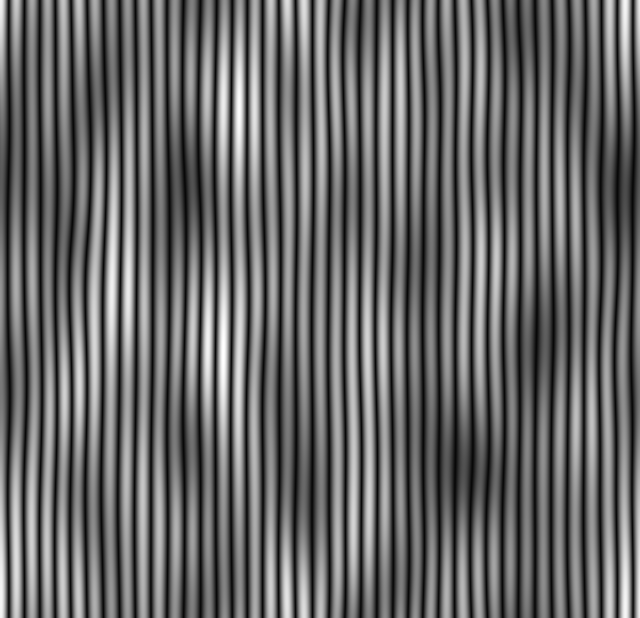
Write a Shadertoy shader that draws this pattern.

```glsl
// Forty soft vertical grey stripes, drawn as the rectified value of one carrier wave.
// Faint neighbouring waves with hashed phases beat against the carrier, which bends
// the stripes and swells their brightness; whole-number frequencies make it tile.

const float TAU = 6.2831853;
const float STRIPES = 40.0;              // two stripes per carrier wave
const ivec2 BAND = ivec2(9, 4);          // reach of the neighbouring frequencies
const vec2 BAND_SPREAD = vec2(6.5, 2.3); // falloff of their strength
const float BEAT = 0.042;                // strength of each neighbour
const float BRIGHTNESS = 0.62;

// Integer hash of a frequency pair, from 0 to 1
float hash(ivec2 k) {
    uint h = uint(k.x + 64) * 1597u + uint(k.y + 64) * 51749u;
    h = (h ^ (h >> 15)) * 73244475u;
    h = (h ^ (h >> 13)) * 40503u;
    h ^= h >> 16;
    return float(h & 65535u) / 65536.0;
}

// Carrier plus its neighbours; periodic over the unit square
float beatingWave(vec2 uv, float cycles) {
    float sum = cos(TAU * cycles * uv.x);
    for (int y = -BAND.y; y <= BAND.y; y++) {
        for (int x = -BAND.x; x <= BAND.x; x++) {
            ivec2 k = ivec2(x, y);
            if (x == 0 && y == 0) continue;
            vec2 offset = vec2(k);
            vec2 q = offset / BAND_SPREAD;
            float strength = BEAT * exp(-0.5 * dot(q, q));
            float turns = dot(offset + vec2(cycles, 0.0), uv) + hash(k);
            sum += strength * cos(TAU * turns);
        }
    }
    return sum;
}

// Absolute value with its crease rounded over the given width
float softAbs(float v, float width) {
    return sqrt(v * v + width * width);
}

void mainImage(out vec4 fragColor, in vec2 fragCoord) {
    vec2 uv = fragCoord / iResolution.xy;
    float cycles = STRIPES * 0.5;

    // Mean of the crease over one pixel is a quarter of its slope
    float crease = 0.25 * TAU * cycles / iResolution.x;
    float grey = BRIGHTNESS * softAbs(beatingWave(uv, cycles), crease);

    fragColor = vec4(vec3(clamp(grey, 0.0, 1.0)), 1.0);
}
```
